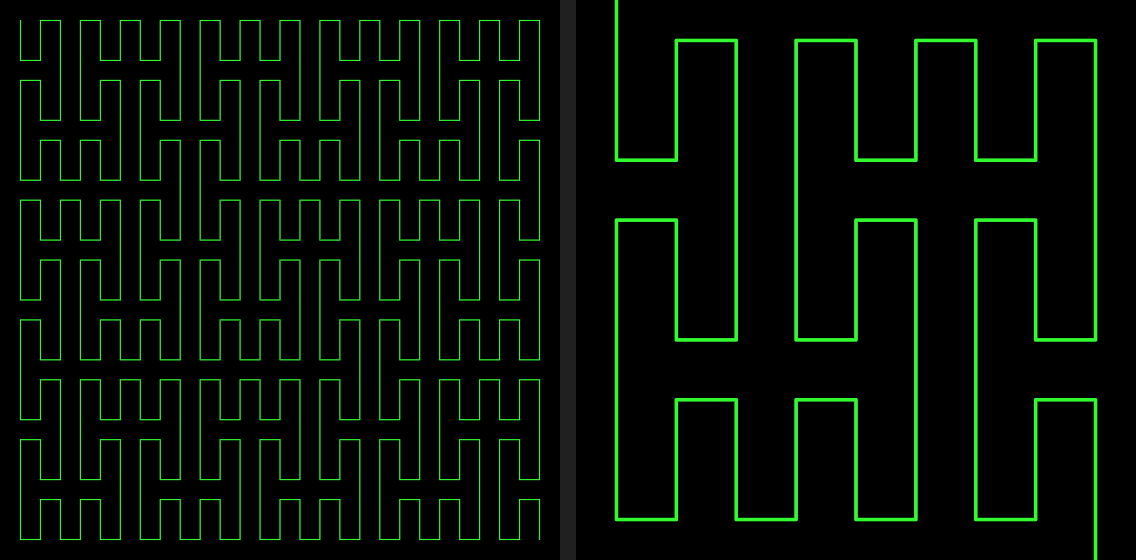
Left, the full canvas; right, a detail of the centre.
Give the GLSL for this pattern, as a WebGL 1 fragment shader.

```glsl
precision highp float;

uniform vec2 u_resolution;

const float GRID = 27.0;            // vertices per side, three base-3 levels
const float MARGIN = 0.0366;        // canvas edge to the outermost vertices
const float HALF_WIDTH = 0.00108;   // half the line width
const float FEATHER = 0.6;          // edge softness in pixels
const vec3 LINE_COLOR = vec3(0.195, 0.975, 0.195);
const vec3 BACKGROUND = vec3(0.0);

// Order of a vertex along the Peano curve, or -10 outside the grid.
float peanoIndex(vec2 cell) {
  if (min(cell.x, cell.y) < -0.5 || max(cell.x, cell.y) > GRID - 0.5) return -10.0;
  float index = 0.0;
  float place = GRID / 3.0;
  vec2 rest = cell;
  vec2 digitSum = vec2(0.0);
  for (int level = 0; level < 3; level++) {
    vec2 digit = floor((rest + 0.5) / place);
    rest -= digit * place;
    // Odd digit sums on one axis mirror the sweep on the other.
    float column = mod(digitSum.y, 2.0) > 0.5 ? 2.0 - digit.x : digit.x;
    digitSum += digit;
    float row = mod(digitSum.x, 2.0) > 0.5 ? 2.0 - digit.y : digit.y;
    index = index * 9.0 + column * 3.0 + row;
    place /= 3.0;
  }
  return index;
}

// Distance to the half segment toward a neighbour, if the curve goes there.
float armDistance(vec2 local, vec2 cell, vec2 direction, float index) {
  float step = abs(peanoIndex(cell + direction) - index);
  if (abs(step - 1.0) > 0.5) return GRID;
  return length(local - direction * clamp(dot(local, direction), 0.0, 0.5));
}

void main() {
  float side = min(u_resolution.x, u_resolution.y);
  vec2 uv = (gl_FragCoord.xy - 0.5 * u_resolution) / side + 0.5;
  uv.y = 1.0 - uv.y;   // rows run downward

  // Nearest vertex and the position around it
  float pitch = (1.0 - 2.0 * MARGIN) / (GRID - 1.0);
  vec2 gridPos = (uv - MARGIN) / pitch;
  vec2 cell = clamp(floor(gridPos + 0.5), 0.0, GRID - 1.0);
  vec2 local = gridPos - cell;
  float index = peanoIndex(cell);

  // Nearest arm of the curve
  float dist = armDistance(local, cell, vec2(1.0, 0.0), index);
  dist = min(dist, armDistance(local, cell, vec2(-1.0, 0.0), index));
  dist = min(dist, armDistance(local, cell, vec2(0.0, 1.0), index));
  dist = min(dist, armDistance(local, cell, vec2(0.0, -1.0), index));

  // Antialiased stroke
  float soft = FEATHER / side;
  float ink = 1.0 - smoothstep(HALF_WIDTH - soft, HALF_WIDTH + soft, dist * pitch);
  gl_FragColor = vec4(mix(BACKGROUND, LINE_COLOR, ink), 1.0);
}
```
